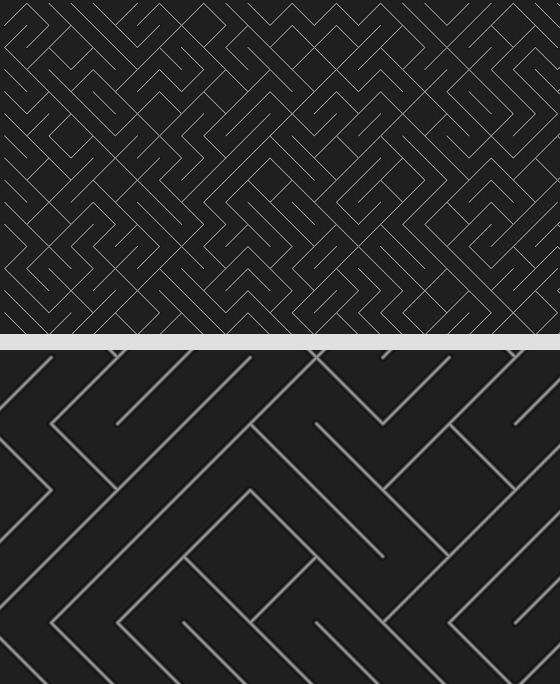
Top: the whole. Bottom: its middle third, enlarged.
Write a Shadertoy shader that draws this pattern.

```glsl
// A maze of thin pale diagonals on charcoal. Each square cell of a grid holds
// one of its two diagonals, picked by a hash; the distance to the nearest
// diagonal gives a soft line with a faint dark rim.

float hash(vec2 cell) {
    vec3 q = fract(cell.xyx * vec3(0.1031, 0.1030, 0.0973) + 0.217);
    q += dot(q, q.yzx + 33.33);
    return fract((q.x + q.y) * q.z);
}

float segmentDistance(vec2 p, vec2 a, vec2 b) {
    vec2 ab = b - a;
    float along = clamp(dot(p - a, ab) / dot(ab, ab), 0.0, 1.0);
    return length(p - a - ab * along);
}

// Distance to the closest diagonal, in cells; the grid starts at cell (0, 0).
float mazeDistance(vec2 p) {
    vec2 home = floor(p);
    float nearest = 9.0;
    for (int j = -1; j <= 1; j++) {
        for (int i = -1; i <= 1; i++) {
            vec2 cell = home + vec2(i, j);
            if (min(cell.x, cell.y) < 0.0) continue;
            float flip = step(0.5, hash(cell));
            vec2 start = cell + vec2(flip, 0.0);
            vec2 end = cell + vec2(1.0 - flip, 1.0);
            nearest = min(nearest, segmentDistance(p, start, end));
        }
    }
    return nearest;
}

void mainImage(out vec4 fragColor, in vec2 fragCoord) {
    // Canvas heights, measured from the upper left corner.
    vec2 p = vec2(fragCoord.x, iResolution.y - fragCoord.y) / iResolution.y;
    float cellSize = 0.0662;
    vec2 margin = vec2(0.0142, 0.0098);

    // Line width follows the canvas but never drops below one pixel.
    float lineWidth = max(0.00327, 1.0 / iResolution.y);
    float d = mazeDistance((p - margin) / cellSize) * cellSize / lineWidth;

    // Bright core and the darker rim on both sides of it.
    float core = exp(-d * d / 0.26);
    float rim = smoothstep(0.5, 0.95, d) * (1.0 - smoothstep(1.1, 1.55, d));

    vec3 charcoal = vec3(0.12);
    vec3 paleLine = vec3(0.61);
    vec3 color = mix(charcoal, paleLine, core) - 0.05 * rim;
    fragColor = vec4(color, 1.0);
}
```
